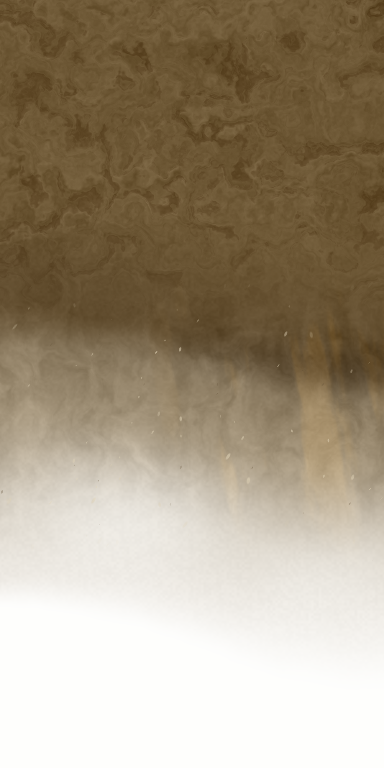
This background is drawn by a Shadertoy shader. Its source:

```glsl
// Weathered brown plaster fading through a speckled, streaked haze into white.

float hash(vec2 p) {
    return fract(sin(dot(p, vec2(127.1, 311.7))) * 43758.545);
}

float noise(vec2 p) {
    vec2 i = floor(p), f = fract(p);
    f = f * f * (3.0 - 2.0 * f);
    return mix(mix(hash(i), hash(i + vec2(1, 0)), f.x),
               mix(hash(i + vec2(0, 1)), hash(i + vec2(1, 1)), f.x), f.y);
}

float fbm(vec2 p) {
    float sum = 0.0, amp = 0.5;
    for (int i = 0; i < 5; i++) {
        sum += amp * noise(p);
        p = mat2(1.6, 1.2, -1.2, 1.6) * p + 7.3;
        amp *= 0.5;
    }
    return sum;
}

// Sparse slanted flecks, one jittered candidate per cell
float flecks(vec2 p, float cells, float density) {
    vec2 q = p * cells, id = floor(q);
    vec2 d = fract(q) - 0.3 - 0.4 * vec2(hash(id + 3.1), hash(id + 8.7));
    d.x -= d.y * (hash(id + 5.3) - 0.2);
    float size = mix(0.06, 0.17, hash(id + 1.9));
    float shape = 1.0 - smoothstep(size * 0.4, size, length(d * vec2(1.5, 0.8)));
    return shape * step(1.0 - density, hash(id)) * mix(0.4, 1.0, hash(id + 6.2));
}

// Vertical tone ramp from soil to pale haze
vec3 toneRamp(float s) {
    vec3 c = mix(vec3(0.435, 0.350, 0.215), vec3(0.390, 0.310, 0.190), smoothstep(0.24, 0.40, s));
    c = mix(c, vec3(0.555, 0.490, 0.385), smoothstep(0.395, 0.465, s));
    c = mix(c, vec3(0.635, 0.575, 0.475), smoothstep(0.46, 0.55, s));
    c = mix(c, vec3(0.740, 0.695, 0.620), smoothstep(0.53, 0.61, s));
    c = mix(c, vec3(0.865, 0.840, 0.795), smoothstep(0.58, 0.68, s));
    return mix(c, vec3(0.930, 0.915, 0.890), smoothstep(0.66, 0.76, s));
}

void mainImage(out vec4 fragColor, in vec2 fragCoord) {
    vec2 uv = fragCoord / iResolution.xy;
    vec2 p = vec2(uv.x, uv.y * iResolution.y / iResolution.x);
    float depth = 1.0 - uv.y;

    // Sloping haze with a wavering upper boundary
    float cloud = fbm(p * 4.0) - 0.5;
    float s = depth - 0.065 * smoothstep(0.1, 0.9, uv.x) + 0.035 * cloud;
    vec3 col = toneRamp(s);

    // Crumpled plaster relief
    vec2 warp = vec2(fbm(p * 9.0), fbm(p * 9.0 + 31.0)) - 0.5;
    vec2 q = p * vec2(15.0, 23.0) + warp * 9.0;
    float relief = fbm(q);
    float crease = smoothstep(0.51, 0.72, relief);
    float slope = relief - fbm(q + vec2(0.25, -0.45));
    float plaster = 1.0 - smoothstep(0.26, 0.46, depth);
    col += plaster * (0.16 * slope - crease * vec3(0.085, 0.090, 0.085));
    col += plaster * 0.05 * cloud;

    // Grey shadow along the right of the boundary
    float shadow = exp(-pow((depth - 0.425 - 0.065 * uv.x) / 0.035, 2.0));
    col -= vec3(0.045, 0.033, 0.010) * shadow * smoothstep(0.1, 1.0, uv.x);

    // Drips, mottling and warm stains across the middle
    float middle = smoothstep(0.33, 0.46, depth) * (1.0 - smoothstep(0.56, 0.76, depth));
    float drip = fbm(vec2(p.x * 22.0 + warp.x * 3.0, p.y * 4.0)) - 0.48;
    float mottle = fbm(p * 28.0 + warp * 5.0) - 0.48;
    col += middle * (0.12 * drip + 0.11 * mottle);
    float stain = smoothstep(0.54, 0.72, fbm(vec2(p.x * 14.0 + p.y * 2.0, p.y * 3.0) + 19.0));
    col += middle * stain * smoothstep(0.3, 0.7, uv.x) * vec3(0.070, 0.045, 0.005);

    // Soft pale bloom left of centre and a fainter one at right
    float bloom = exp(-dot((uv - vec2(0.34, 0.31)) / vec2(0.24, 0.075),
                           (uv - vec2(0.34, 0.31)) / vec2(0.24, 0.075)));
    float sideBloom = exp(-dot((uv - vec2(0.83, 0.22)) / vec2(0.20, 0.08),
                               (uv - vec2(0.83, 0.22)) / vec2(0.20, 0.08)));
    col = mix(col, vec3(0.965, 0.96, 0.945), 0.62 * bloom + 0.50 * sideBloom);

    // White floor: crisp at the left, softer toward the right
    float rim = 0.235 - 0.115 * smoothstep(0.0, 1.0, uv.x) + 0.025 * cloud;
    float white = 1.0 - smoothstep(rim - 0.025, rim + mix(0.018, 0.10, uv.x), uv.y);
    col = mix(col, vec3(0.995, 0.995, 0.99), white);

    // Pale and dark flecks
    float speckBand = smoothstep(0.34, 0.47, depth) * (1.0 - smoothstep(0.60, 0.76, depth));
    float pale = flecks(p, 18.0, 0.12) + flecks(p + 4.7, 34.0, 0.07);
    float dark = flecks(p + 9.2, 32.0, 0.06);
    col = mix(col, vec3(0.87, 0.82, 0.71), min(pale, 1.0) * speckBand * 0.65);
    col = mix(col, vec3(0.38, 0.31, 0.21), dark * speckBand * 0.40);

    // Fine grain, fading out in the white
    col += (noise(p * 150.0) - 0.5) * 0.022 * (1.0 - white);
    fragColor = vec4(clamp(col, 0.0, 1.0), 1.0);
}
```
